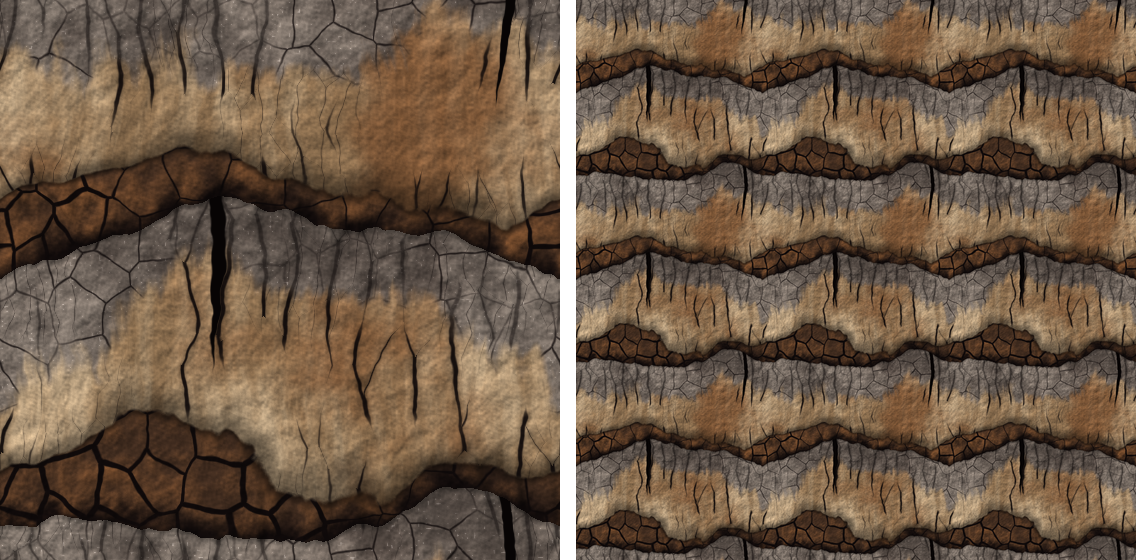
Left, the tile; right, the same tile 3 across and 3 down.
Give the GLSL for this texture, as a WebGL 1 fragment shader.

```glsl
precision highp float;
uniform vec2 u_resolution;

const vec3 PITCH = vec2(0.055, 0.035).xyy;
const vec3 UMBER = vec3(0.25, 0.17, 0.12);
const vec3 RUST = vec3(0.45, 0.29, 0.17);
const vec3 TAN = vec3(0.53, 0.42, 0.30);
const vec3 CREAM = vec3(0.73, 0.63, 0.50);
const vec3 SLATE = vec3(0.29, 0.26, 0.245);
const vec3 ASH = vec3(0.49, 0.45, 0.42);

const float ROW_HEIGHT = 0.5;     // two rows of plates per tile
const float FIRST_TOP = 0.08;
const float ARCH = 0.035;
const float BEND = 0.06;          // wander of the cracks
const float SPLIT_X = 0.895;
const float SPLIT_WIDTH = 0.010;
const float SPLIT_LENGTH = 0.33;
const float ASH_REACH = 0.15;     // weathered band below each plate top
const float SOFT = 0.0018;
const vec2 FIBRE_CELLS = vec2(15.0, 5.0);
const vec2 HAIR_CELLS = vec2(30.0, 15.0);
const vec2 BLOCK_CELLS = vec2(12.0, 11.0);
const float TAU = 6.2831853;

float hash(vec2 c) {
  return fract(sin(dot(c, vec2(127.1, 311.7))) * 43758.5453);
}

// Value noise that wraps over the unit square
float noise(vec2 p, vec2 cells) {
  vec2 q = p * cells;
  vec2 i = floor(q);
  vec2 f = q - i;
  f = f * f * (3.0 - 2.0 * f);
  vec2 a = mod(i, cells);
  vec2 b = mod(i + 1.0, cells);
  return mix(mix(hash(a), hash(vec2(b.x, a.y)), f.x),
             mix(hash(vec2(a.x, b.y)), hash(b), f.x), f.y);
}

float fbm(vec2 p, vec2 cells) {
  float sum = 0.0;
  float gain = 0.516;
  for (int i = 0; i < 5; i++) {
    sum += gain * noise(p + 0.137 * float(i), cells);
    cells *= 2.0;
    gain *= 0.5;
  }
  return sum;
}

vec2 site(vec2 cell, vec2 cells) {
  vec2 c = mod(cell, cells);
  return 0.1 + 0.8 * vec2(hash(c), hash(c + 17.3));
}

// Distance to the nearest cell border in canvas units, and a tone per cell
vec2 cellBorder(vec2 p, vec2 cells, float flatFade) {
  vec2 q = p * cells;
  vec2 base = floor(q);
  vec2 f = q - base;
  vec2 nearest = vec2(0.0);
  vec2 id = base;
  float best = 9.0;
  for (int j = -1; j <= 1; j++) for (int i = -1; i <= 1; i++) {
    vec2 o = vec2(float(i), float(j));
    vec2 r = o + site(base + o, cells) - f;
    if (dot(r, r) < best) { best = dot(r, r); nearest = r; id = base + o; }
  }
  float border = 9.0;
  for (int j = -2; j <= 2; j++) for (int i = -2; i <= 2; i++) {
    vec2 o = vec2(float(i), float(j));
    vec2 r = o + site(base + o, cells) - f;
    vec2 delta = r - nearest;
    if (dot(delta, delta) > 0.0001) {
      vec2 n = delta * cells;
      float len = length(n);
      float d = dot(0.5 * (nearest + r), delta) / len;
      border = min(border, d + flatFade * n.y * n.y / (len * len));
    }
  }
  return vec2(border, hash(mod(id, cells) + 5.7));
}

float crack(float d, float width) {
  return 1.0 - smoothstep(width - SOFT, width + SOFT, d);
}

float plateTop(float x, float row) {
  float shift = 0.5 * mod(row, 2.0);
  vec2 s = vec2(x, 0.1 + 0.74 * shift);
  return row * ROW_HEIGHT + FIRST_TOP + ARCH * cos(TAU * (x - SPLIT_X + shift))
    + 0.10 * (noise(s, vec2(5.0)) - 0.5) + 0.025 * (noise(s, vec2(19.0)) - 0.5)
    + 0.010 * (noise(s, vec2(64.0)) - 0.5);
}

void main() {
  vec2 p = gl_FragCoord.xy / u_resolution;
  vec2 bend = vec2(fbm(p, vec2(6.0)), fbm(p + 0.43, vec2(6.0))) - 0.5;
  vec2 q = p + BEND * bend;

  // Overlapping plates: depth below the own top, gap above the next one
  float depth = 9.0;
  float gap = 9.0;
  float row = 0.0;
  for (int i = -1; i <= 3; i++) {
    float below = plateTop(p.x, float(i)) - p.y;
    if (below >= 0.0 && below < depth) { depth = below; row = float(i); }
    if (below < 0.0) gap = min(gap, -below);
  }

  // Surface variation
  float patches = smoothstep(0.32, 0.68, fbm(p + 0.31, vec2(5.0)));
  float stain = smoothstep(0.42, 0.70, fbm(p + 0.77, vec2(4.0)));
  float rough = fbm(p + 0.59, vec2(28.0));
  float relief = rough - fbm(p + vec2(0.587, 0.594), vec2(28.0));
  float streaks = fbm(q, vec2(44.0, 5.0));
  float grit = noise(p, vec2(230.0));

  // Pale wood, weathered to ash near the top
  vec3 wood = mix(TAN, CREAM, clamp(0.75 * patches + 1.5 * (streaks - 0.4), 0.0, 1.0));
  wood = mix(wood, RUST, 0.75 * stain);
  vec3 ash = mix(SLATE, ASH, clamp(0.7 * patches + 1.4 * (rough - 0.35), 0.0, 1.0));
  ash += 0.16 * smoothstep(0.86, 1.0, grit);
  float ashEdge = depth + 0.16 * bend.x + 0.10 * (streaks - 0.5) - 0.06 * (patches - 0.5);
  float ashMask = 1.0 - smoothstep(ASH_REACH - 0.025, ASH_REACH + 0.03, ashEdge);
  vec3 plate = mix(wood, ash, 0.92 * ashMask);
  plate *= mix(0.72, 1.0, smoothstep(0.0, 0.012, depth));

  // Broken brown blocks in the crevice
  vec2 blocks = cellBorder(q, BLOCK_CELLS, 0.0);
  float crevice = mix(0.05, 0.18, smoothstep(0.2, 0.8, noise(p + 0.19, vec2(4.0))));
  float lip = gap - crevice + 0.10 * bend.y + 0.02 * (rough - 0.5);
  float plateMask = smoothstep(-0.005, 0.005, lip);
  vec3 rubble = mix(UMBER, RUST, clamp(0.6 * blocks.y + 1.6 * (rough - 0.5), 0.0, 1.0));
  rubble *= mix(0.5, 1.0, smoothstep(0.0, 0.022, -lip));
  rubble = mix(rubble, PITCH, crack(blocks.x, 0.0035 * (0.4 + patches)));
  plate *= mix(0.55, 1.0, smoothstep(0.0, 0.07, lip));
  vec3 color = mix(rubble, plate, plateMask);
  color = mix(PITCH, color, smoothstep(-0.01, 0.055, gap + 0.05 * (rough - 0.5)));

  // Upright cracks, hairlines and slanting cracks in the ash
  float presence = smoothstep(0.36, 0.62, noise(p + 0.23, vec2(9.0)));
  float fibre = cellBorder(q, FIBRE_CELLS, 0.012).x;
  float hair = cellBorder(q + 0.5, HAIR_CELLS, 0.002).x;
  float lines = presence * crack(fibre, 0.0035 * presence) * mix(1.0, 0.45, ashMask);
  lines = max(lines, 0.65 * smoothstep(0.4, 0.7, noise(p + 0.67, vec2(8.0))) * crack(hair, 0.0004));
  lines = max(lines, 0.85 * ashMask * (1.0 - 0.6 * presence) * crack(blocks.x, 0.0016));
  color *= mix(0.78, 1.0, smoothstep(0.0, 0.014, fibre + 0.014 * (1.0 - presence)));
  color = mix(color, PITCH, 0.92 * lines * plateMask);

  // One deep split per row
  float across = fract(p.x - SPLIT_X + 0.5 * mod(row, 2.0) + 0.5) - 0.5 + 0.06 * bend.x;
  float taper = 1.0 - smoothstep(0.4 * SPLIT_LENGTH, SPLIT_LENGTH, depth);
  float split = crack(abs(across), SPLIT_WIDTH * taper) * smoothstep(0.0, 0.1, taper);
  color *= 1.0 + 1.5 * relief + 0.16 * (grit - 0.5);
  color = mix(color, 0.5 * PITCH, split);

  gl_FragColor = vec4(clamp(color, 0.0, 1.0), 1.0);
}
```
